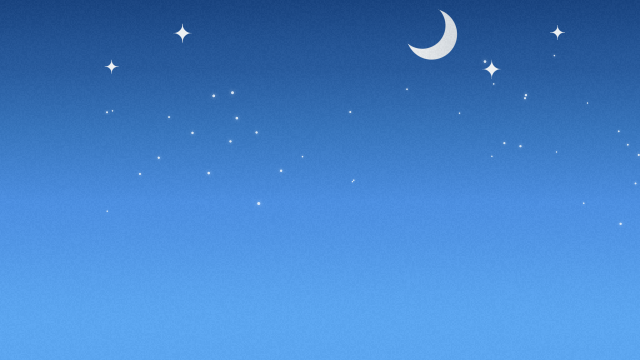
A Shadertoy shader for this background:

```glsl
// A dusk-blue night sky: a layered vertical gradient with fine grain,
// a crescent cut from two circles, four concave sparkles and a hashed
// scatter of small stars. Lengths are in units of the canvas height.

float hash(vec2 p) {
    p = fract(p * vec2(0.1031, 0.1137));
    p += dot(p, p.yx + 33.33);
    return fract((p.x + p.y) * p.x * 7.31);
}

// Antialiased coverage of a signed distance
float coverage(float dist) {
    float pixel = 1.0 / iResolution.y;
    return 1.0 - smoothstep(-0.7 * pixel, 0.7 * pixel, dist);
}

// Colour by depth: 0 at the top edge, 1 at the bottom edge
vec3 skyColor(float depth) {
    vec3 color = mix(vec3(0.09, 0.25, 0.48), vec3(0.16, 0.36, 0.62),
                     smoothstep(-0.08, 0.22, depth));
    color = mix(color, vec3(0.22, 0.46, 0.74), clamp((depth - 0.19) / 0.17, 0.0, 1.0));
    color = mix(color, vec3(0.30, 0.56, 0.88), clamp((depth - 0.36) / 0.20, 0.0, 1.0));
    return mix(color, vec3(0.36, 0.65, 0.94), smoothstep(0.52, 0.92, depth));
}

// Four-pointed star bounded by quarter-circle arcs
float sparkle(vec2 p, float size) {
    p = abs(p);
    return max(size - length(p - size), max(p.x, p.y) - size);
}

// Disc with a second disc removed from its upper left
float crescent(vec2 p) {
    float outer = length(p - vec2(1.199, 0.905)) - 0.0706;
    float cut = length(p - vec2(1.173, 0.929)) - 0.0644;
    return max(outer, -cut);
}

// Small stars, denser through the middle of the upper sky
float starField(vec2 p, float aspect) {
    float light = 0.0;
    for (int i = 0; i < 38; i++) {
        float id = float(i) * 7.0 + 3.0;
        float heightMix = 0.5 * (hash(vec2(id, 11.0)) + hash(vec2(id, 23.0)));
        vec2 center = vec2(aspect * hash(vec2(id, 37.0)), mix(0.32, 0.92, heightMix));
        float size = mix(0.0018, 0.0044, pow(hash(vec2(id, 51.0)), 1.5));
        float dist = length(p - center);
        float halo = 0.15 * exp(-dist * dist / (size * size * 4.0));
        light = max(light, max(0.9 * coverage(dist - size), halo));
    }
    return light;
}

void mainImage(out vec4 fragColor, in vec2 fragCoord) {
    vec2 p = fragCoord / iResolution.y;
    float aspect = iResolution.x / iResolution.y;

    // Sky and its grain
    vec3 color = skyColor(1.0 - p.y);
    float grain = hash(floor(p * 288.0) + 5.0) - 0.5;
    color += 0.025 * grain;

    // Scattered stars
    color = mix(color, vec3(0.92, 0.95, 0.98), starField(p, aspect));

    // Sparkles
    float sparkles = sparkle(p - vec2(0.507, 0.908), 0.0255);
    sparkles = min(sparkles, sparkle(p - vec2(0.310, 0.815), 0.0185));
    sparkles = min(sparkles, sparkle(p - vec2(1.366, 0.808), 0.0255));
    sparkles = min(sparkles, sparkle(p - vec2(1.549, 0.910), 0.0195));
    color = mix(color, vec3(0.93, 0.94, 0.95), coverage(sparkles));

    // Moon, softly shaded toward its right side
    float shade = smoothstep(1.13, 1.28, p.x);
    vec3 moonColor = mix(vec3(0.91, 0.92, 0.93), vec3(0.83, 0.85, 0.87), shade);
    color = mix(color, moonColor + 0.03 * grain, coverage(crescent(p)));

    fragColor = vec4(color, 1.0);
}
```
